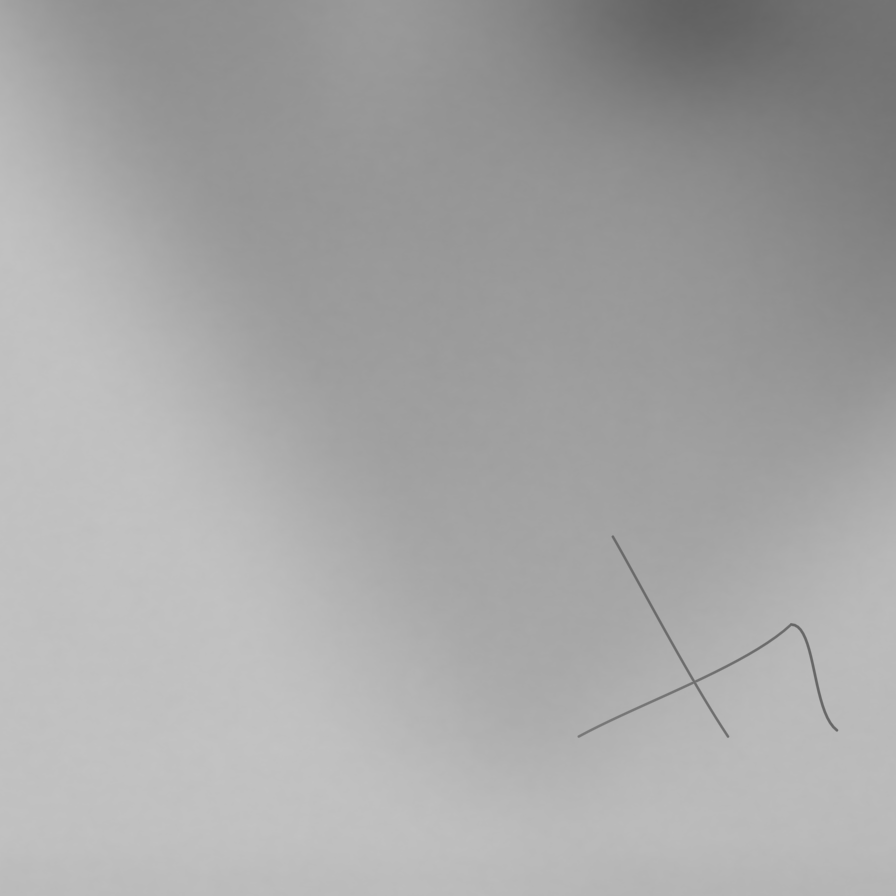
Give the GLSL for this texture, as a WebGL 2 fragment shader.

```glsl
#version 300 es
precision highp float;
// Soft grey paper with diagonal shadows, faint grain and three thin pencil curves.

uniform vec2 u_resolution;
out vec4 fragColor;

const float PAPER_LIGHT = 0.755;
const float PAPER_CORNER = 0.73;
const float INK = 0.32;
const int CURVE_STEPS = 20;

vec2 hashGradient(vec2 cell) {
    vec2 h = vec2(dot(cell, vec2(127.1, 311.7)), dot(cell, vec2(269.5, 183.3)));
    return 2.0 * fract(sin(h) * 43758.55) - 1.0;
}

float gradientNoise(vec2 p) {
    vec2 i = floor(p), f = fract(p);
    vec2 w = f * f * f * (f * (f * 6.0 - 15.0) + 10.0);
    vec2 e = vec2(0.0, 1.0);
    float low = mix(dot(hashGradient(i), f),
                    dot(hashGradient(i + e.yx), f - e.yx), w.x);
    float high = mix(dot(hashGradient(i + e.xy), f - e.xy),
                     dot(hashGradient(i + e.yy), f - e.yy), w.x);
    return mix(low, high, w.y);
}

float fbm(vec2 p, int octaves) {
    float sum = 0.0, amplitude = 0.5;
    for (int i = 0; i < octaves; i++) {
        sum += amplitude * gradientNoise(p);
        p = p * 2.03 + 17.3;
        amplitude *= 0.6;
    }
    return sum;
}

float softBlob(vec2 p, vec2 center, vec2 radius) {
    vec2 q = (p - center) / radius;
    return exp(-dot(q, q));
}

float segmentDistance(vec2 p, vec2 a, vec2 b) {
    vec2 pa = p - a, ba = b - a;
    return length(pa - ba * clamp(dot(pa, ba) / dot(ba, ba), 0.0, 1.0));
}

vec2 bezier(vec2 a, vec2 b, vec2 c, vec2 d, float t) {
    float s = 1.0 - t;
    return s * s * s * a + 3.0 * s * s * t * b + 3.0 * s * t * t * c + t * t * t * d;
}

float curveDistance(vec2 p, vec2 a, vec2 b, vec2 c, vec2 d) {
    float nearest = 1e3;
    vec2 from = a;
    for (int i = 1; i <= CURVE_STEPS; i++) {
        vec2 to = bezier(a, b, c, d, float(i) / float(CURVE_STEPS));
        nearest = min(nearest, segmentDistance(p, from, to));
        from = to;
    }
    return nearest;
}

float pencil(float dist, float halfWidth, float blur) {
    return 1.0 - smoothstep(halfWidth - blur, halfWidth + blur, dist);
}

// Broad light and shadow over the sheet.
float paperShade(vec2 p) {
    float depth = 1.0 - p.y;
    float shade = 0.558 + 0.14 * depth + 0.04 * smoothstep(0.8, 1.0, depth);
    shade += 0.04 * softBlob(p, vec2(0.42, 1.0), vec2(0.10, 0.13));
    shade -= 0.16 * softBlob(p, vec2(0.76, 1.0), vec2(0.15, 0.13));
    shade -= 0.11 * softBlob(p, vec2(1.03, 0.88), vec2(0.20, 0.31));
    shade = mix(shade, PAPER_CORNER, smoothstep(1.35, 1.7, p.x + depth));

    float edge = 0.06 + 0.60 * (depth - 0.13);
    float inShadow = smoothstep(-0.16, 0.16, p.x - edge);
    shade = mix(PAPER_LIGHT, shade, inShadow);
    return shade - 0.02 * smoothstep(0.92, 1.0, depth);
}

void main() {
    vec2 p = gl_FragCoord.xy / u_resolution;
    float pixel = 1.0 / min(u_resolution.x, u_resolution.y);

    // Paper tone, cloudy mottling and fine grain
    float tone = paperShade(p);
    tone += 0.012 * fbm(p * 9.0, 3);
    tone += 0.016 * fbm(p * vec2(55.0, 70.0), 3);

    // Pencil curves
    float steep = curveDistance(p, vec2(0.684, 0.401), vec2(0.714, 0.349),
                                vec2(0.768, 0.245), vec2(0.8125, 0.178));
    float rising = curveDistance(p, vec2(0.646, 0.178), vec2(0.716, 0.216),
                                 vec2(0.833, 0.2565), vec2(0.883, 0.303));
    float falling = curveDistance(p, vec2(0.883, 0.303), vec2(0.911, 0.303),
                                  vec2(0.906, 0.206), vec2(0.934, 0.185));
    float blur = max(0.0009, 0.6 * pixel);
    float pressure = mix(0.6, 0.75, smoothstep(0.65, 0.9, p.x));
    float ink = max(pencil(steep, 0.0014, blur) * 0.72,
                    pencil(rising, 0.0014, blur) * pressure);
    ink = max(ink, pencil(falling, 0.0015, blur) * 0.8);
    tone = mix(tone, INK, ink);

    fragColor = vec4(vec3(tone), 1.0);
}
```
